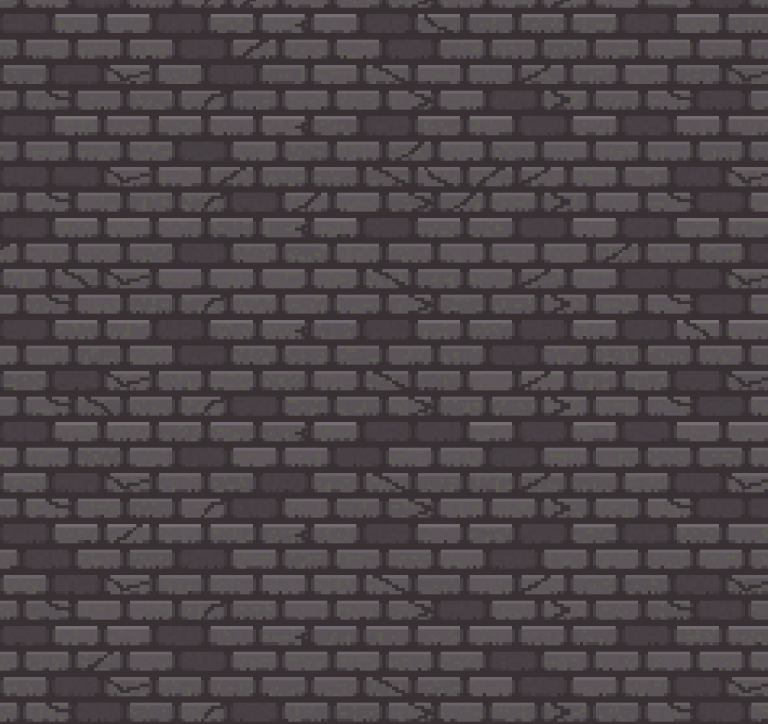
A WebGL 1 fragment shader for this texture:

```glsl
precision highp float;
uniform vec2 u_resolution;

#define TEXELS vec2(237.2, 227.1)
#define CELL vec2(16.0, 8.0)
#define BRICK vec2(15.0, 6.0)
#define CORNER 2.0
#define PERIOD 12.0
#define STRAY_DARK 0.04
#define STRAY_CRACK 0.07
#define MORTAR vec3(0.22, 0.19, 0.20)
#define SHADE vec3(0.28, 0.25, 0.27)
#define STONE vec3(0.36, 0.33, 0.35)
#define LIGHT vec3(0.42, 0.39, 0.41)
#define MOSS vec3(0.36, 0.37, 0.32)

float hash(vec2 p) {
  return fract(sin(dot(p, vec2(127.1, 311.7))) * 43758.55);
}

float gradientNoise(vec2 p) {
  vec2 i = floor(p), f = p - i, u = f * f * (3.0 - 2.0 * f);
  vec4 n;
  for (int k = 0; k < 4; k++) {
    vec2 corner = vec2(mod(float(k), 2.0), floor(float(k) / 2.0));
    float angle = 6.2832 * hash(i + corner);
    float slope = dot(vec2(cos(angle), sin(angle)), f - corner);
    if (k == 0) n.x = slope;
    else if (k == 1) n.y = slope;
    else if (k == 2) n.z = slope;
    else n.w = slope;
  }
  return mix(mix(n.x, n.y, u.x), mix(n.z, n.w, u.x), u.y);
}

float segment(vec2 p, vec2 a, vec2 b) {
  vec2 pa = p - a, ba = b - a;
  return length(pa - ba * clamp(dot(pa, ba) / dot(ba, ba), 0.0, 1.0));
}

// Chance that a brick is a dark, recessed one
float darkChance(float course, float column) {
  vec4 columns = vec4(6.0, 9.0, 11.0, 2.0), chance = vec4(0.95, 0.85, 0.93, 0.4);
  if (course == 1.0) { columns = vec4(3.0, 9.0, -1.0, -1.0); chance = vec4(0.97, 0.5, 0.0, 0.0); }
  if (course == 2.0) { columns = vec4(0.0, -1.0, -1.0, -1.0); chance = vec4(0.7, 0.0, 0.0, 0.0); }
  if (course == 3.0) { columns = vec4(4.0, 1.0, -1.0, -1.0); chance = vec4(0.75, 0.35, 0.0, 0.0); }
  return max(STRAY_DARK, dot(vec4(equal(columns, vec4(column))), chance));
}

// Distance in texels to the bent crack of a brick; p runs 0..1 over it
float crackDistance(vec2 p, float course, float column, vec2 id) {
  vec4 ends = vec4(0.0);
  vec2 bend = vec2(0.0);
  if (course == 0.0 && column == 4.0) { ends = vec4(1.05, 0.7, 1.0, 0.25); bend = vec2(0.8, 0.4); }
  if (course == 2.0) {
    if (column == 1.0) { ends = vec4(0.08, 0.9, 0.92, 0.65); bend = vec2(0.42, 0.25); }
    if (column == 6.0) { ends = vec4(0.25, 0.95, 0.9, 0.05); bend = vec2(0.5, 0.65); }
    if (column == 9.0) { ends = vec4(0.08, 0.15, 0.65, 0.95); bend = vec2(0.35, 0.5); }
  }
  if (course == 3.0) {
    if (column == 0.0) { ends = vec4(0.5, 0.9, 1.0, 0.5); bend = vec2(0.75, 0.58); }
    if (column == 3.0) { ends = vec4(0.5, 0.05, 0.95, 0.9); bend = vec2(0.65, 0.6); }
    if (column == 7.0) { ends = vec4(0.5, 0.95, 0.6, 0.1); bend = vec2(0.95, 0.45); }
    if (column == 10.0) { ends = vec4(0.25, 0.9, 0.25, 0.1); bend = vec2(0.6, 0.5); }
  }
  if (bend.x == 0.0) {
    if (hash(id + 31.0) > STRAY_CRACK) return 9.0;
    float lean = step(0.4, hash(id + 7.0));
    ends = vec4(0.2, 1.0 - lean, 0.75, lean);
    bend = vec2(0.35 + 0.25 * hash(id + 3.0), 0.45);
  }
  p *= BRICK;
  bend *= BRICK;
  return min(segment(p, ends.xy * BRICK, bend), segment(p, bend, ends.zw * BRICK));
}

vec3 wall(vec2 uv) {
  // Texel, then brick cell; rows count downward from the top
  vec2 texel = floor(vec2(uv.x, 1.0 - uv.y) * TEXELS + vec2(0.9, 3.6));
  float row = floor((texel.y + 0.5) / CELL.y);
  float course = floor(mod(row + 3.5, 4.0));
  float x = texel.x + 0.5 - (mod(course, 2.0) < 0.5 ? 16.0 : 7.0);
  vec2 id = vec2(floor(x / CELL.x), row);
  float column = floor(mod(id.x + 0.5, PERIOD));
  vec2 local = vec2(x - id.x * CELL.x, texel.y + 0.5 - row * CELL.y);
  vec2 p = local - vec2(8.5, 3.0);

  // Rounded brick with a chipped lower edge
  vec2 q = abs(p) - 0.5 * BRICK + CORNER;
  float outside = length(max(q, 0.0)) - CORNER;
  float grain = gradientNoise(texel * 0.63 + 0.37);
  bool lower = p.y > 2.0;
  if (outside > 0.0 || (lower && grain > 0.38)) return MORTAR;
  bool rim = abs(p.x) > 6.5 || (lower && (grain < -0.12 || abs(p.x) > 5.5));

  if (hash(id + 11.0) < darkChance(course, column))
    return rim ? mix(MORTAR, SHADE, 0.55) : SHADE + 0.02 * grain;

  // Cracks, worn rim, lit upper edge, then mossy stone
  vec2 face = vec2((local.x - 1.0) / BRICK.x, 1.0 - local.y / BRICK.y);
  if (crackDistance(face, course, column, id) < 0.62) return mix(MORTAR, SHADE, 0.15);
  if (rim) return SHADE;
  float tone = 0.97 + 0.06 * hash(id + 5.0);
  if (p.y < -2.0) return LIGHT * tone * (course == 0.0 ? 1.07 : 0.98);
  vec3 stone = STONE * tone * (1.0 + 0.05 * grain);
  return mix(stone, MOSS, smoothstep(0.2, 0.3, grain));
}

void main() {
  // Nine samples per pixel smooth the texel edges
  vec3 color = vec3(0.0);
  for (int j = -1; j <= 1; j++)
    for (int i = -1; i <= 1; i++)
      color += wall((gl_FragCoord.xy + vec2(float(i), float(j)) / 3.0) / u_resolution);
  gl_FragColor = vec4(color / 9.0, 1.0);
}
```
